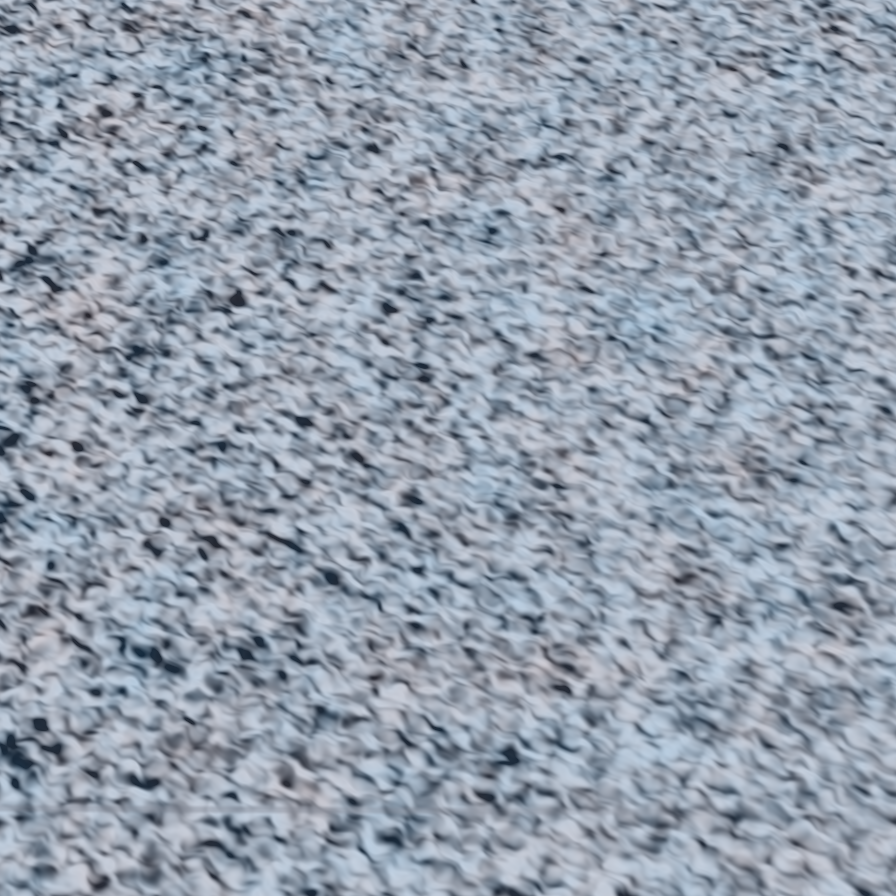
A WebGL 1 fragment shader for this texture:

```glsl
precision highp float;
uniform vec2 u_resolution;

vec2 hashGradient(vec2 cell) {
  vec3 h = fract(vec3(cell.xyx) * vec3(0.1031, 0.1030, 0.0973));
  h += dot(h, h.yzx + 33.33);
  return fract((h.xx + h.yz) * h.zy) * 2.0 - 1.0;
}

float gradientNoise(vec2 p) {
  vec2 i = floor(p);
  vec2 f = p - i;
  vec2 w = f * f * f * (f * (f * 6.0 - 15.0) + 10.0);
  float a = dot(hashGradient(i), f);
  float b = dot(hashGradient(i + vec2(1.0, 0.0)), f - vec2(1.0, 0.0));
  float c = dot(hashGradient(i + vec2(0.0, 1.0)), f - vec2(0.0, 1.0));
  float d = dot(hashGradient(i + 1.0), f - 1.0);
  // Scaled to roughly unit deviation
  return mix(mix(a, b, w.x), mix(c, d, w.x), w.y) * 5.9;
}

vec2 rotate(vec2 p, float angle) {
  float c = cos(angle), s = sin(angle);
  return vec2(c * p.x - s * p.y, s * p.x + c * p.y);
}

void main() {
  vec2 uv = gl_FragCoord.xy / u_resolution;

  // Receding slab: grains shrink and flatten towards the top
  vec2 slab = vec2((uv.x - 0.5) * (1.0 + 0.4 * uv.y), uv.y * (1.0 + 0.42 * uv.y));
  vec2 bend = vec2(gradientNoise(slab * 42.0 + 7.0), gradientNoise(slab * 42.0 + 91.0));
  vec2 along = rotate(slab + bend * 0.0016, 0.53) + 3.0;

  // Slanted mineral grains, finer chips and loose clusters
  float grains = gradientNoise(along * vec2(31.0, 64.0));
  float chips = gradientNoise(along * vec2(56.0, 109.0) + 37.0);
  float clusters = gradientNoise(slab * vec2(11.0, 15.0) + 53.0);
  float mineral = 0.77 * grains + 0.48 * chips + 0.36 * clusters;

  // Stronger, darker contrast at the lower left
  float nearLeft = smoothstep(1.1, 0.1, uv.x + 0.45 * uv.y);
  mineral = mineral * mix(0.92, 1.2, nearLeft) - 0.22 * nearLeft + 0.1;
  mineral = clamp(mineral, -2.7, 2.2);

  // Bright feldspar falls off steeply into dark mica
  float tone = 0.602 + 0.117 * mineral - 0.022 * mineral * mineral;
  tone += 0.006 * gradientNoise(along * vec2(85.0, 150.0) + 11.0);

  // Cool blue-grey tint with slight drift
  float drift = gradientNoise(slab * 9.0 + 19.0) + 0.6 * gradientNoise(slab * 38.0 + 71.0);
  vec3 color = tone + vec3(0.0, 0.041, 0.096);
  color += vec3(-0.011, 0.001, 0.007) * (drift + 0.8 * (uv.x - 0.5));

  // Faint joint between slabs
  float joint = abs(uv.y - 0.098 + 0.006 * uv.x);
  float jointFade = 1.0 - 0.7 * smoothstep(0.3, 0.9, uv.x);
  float jointMask = smoothstep(0.006, 0.001, joint) * jointFade;
  color = mix(color, vec3(0.50, 0.52, 0.57), 0.4 * jointMask);

  gl_FragColor = vec4(color, 1.0);
}
```
